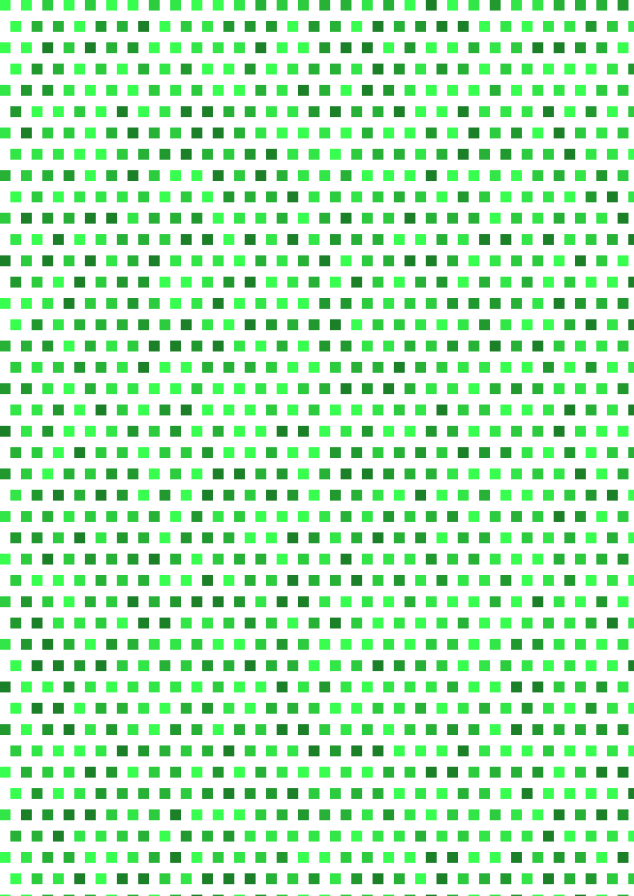
Write a Shadertoy shader that draws this pattern.

```glsl
const float ROWS = 42.05;

float hash(vec2 p) {
    return fract(sin(dot(p, vec2(127.1, 311.7))) * 43758.5453);
}

// Antialiased coverage of an axis-aligned square
float squareMask(vec2 p, float halfSide, float pixel) {
    vec2 edge = clamp((halfSide - abs(p)) / pixel + 0.5, 0.0, 1.0);
    return edge.x * edge.y;
}

// Six shades of one green, leaning towards the bright end
vec3 shadeOfGreen(vec2 cell) {
    float level = floor(6.0 * pow(hash(cell), 1.3));
    return vec3(0.22, 1.0, 0.31) * (1.0 - 0.1 * level);
}

void mainImage(out vec4 fragColor, in vec2 fragCoord) {
    // Grid units, counted down from the top left
    float pixel = ROWS / iResolution.y;
    vec2 grid = vec2(fragCoord.x, iResolution.y - fragCoord.y) * pixel + 0.26;

    // Every other row slides by half a cell
    grid.x -= 0.5 * mod(floor(grid.y), 2.0);
    vec2 cell = floor(grid);

    float mask = squareMask(fract(grid) - 0.5, 0.255, pixel);
    fragColor = vec4(mix(vec3(1.0), shadeOfGreen(cell), mask), 1.0);
}
```
